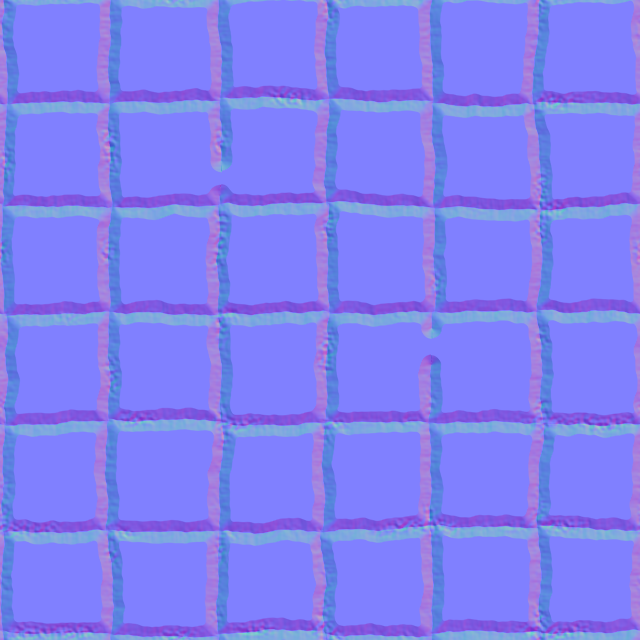
Write a WebGL 1 fragment shader that draws this texture map.

```glsl
precision highp float;
uniform vec2 u_resolution;

const float CELLS = 6.0;
const float GROOVE = 0.102;   // half width, in cells
const float STEP = 0.006;     // slope sampling distance, in cells
const vec2 PHASE = vec2(0.05, 0.05);   // keeps groove centres off the borders

vec2 hash2(vec2 p) {
  vec2 q = vec2(dot(p, vec2(127.1, 311.7)), dot(p, vec2(269.5, 183.3)));
  return fract(sin(q) * 43758.55);
}

// Whole-number wrap, safe against rounding at multiples of the period
vec2 wrapCell(vec2 cell, vec2 period) {
  return floor(mod(cell + 0.5, period));
}

// Gradient noise that wraps after period lattice cells
float corner(vec2 cell, vec2 offset, vec2 period) {
  float angle = 6.28319 * hash2(wrapCell(cell, period)).x;
  return dot(vec2(cos(angle), sin(angle)), offset);
}

float gradientNoise(vec2 p, vec2 period) {
  vec2 i = floor(p), f = p - i;
  vec2 u = f * f * f * (f * (f * 6.0 - 15.0) + 10.0);
  vec2 e = vec2(1.0, 0.0);
  float low = mix(corner(i, f, period), corner(i + e.xy, f - e.xy, period), u.x);
  float high = mix(corner(i + e.yx, f - e.yx, period), corner(i + e.xx, f - e.xx, period), u.x);
  return mix(low, high, u.y);
}

// Noise along a line; each lane is an independent strip
float lineNoise(float along, float frequency, float lane) {
  return gradientNoise(vec2(along * frequency, lane + 0.37), vec2(CELLS * frequency, 128.0));
}

float smoothMin(float a, float b, float k) {
  float h = max(k - abs(a - b), 0.0) / k;
  return min(a, b) - 0.25 * h * h * k;
}

vec2 jitteredNode(vec2 node, float amount) {
  return node + (hash2(wrapCell(node, vec2(CELLS)) + 3.0) - 0.5) * amount;
}

// Distance to one groove segment: 0 on its centre line, 1 at its rim
float grooveSegment(vec2 p, vec2 node, vec2 axis) {
  vec2 across = axis.yx;
  vec2 id = wrapCell(node, vec2(CELLS));
  float lane = dot(id, across) * 4.0 + axis.x * 40.0;
  float along = dot(p, axis);

  // Uneven course of the centre line
  float shift = (hash2(id + axis * 17.0).x - 0.5) * 0.03;
  shift += 0.04 * lineNoise(along, 3.0, lane);
  shift += 0.012 * lineNoise(along, 14.0, lane);
  p += across * shift;

  vec2 start = jitteredNode(node, 0.07);
  vec2 span = jitteredNode(node + axis, 0.07) - start;
  float t = dot(p - start, span) / dot(span, span);

  // A few upright segments are interrupted
  if (axis.y > 0.5 && abs(id.x * id.y - 8.0) < 0.5) {
    float gap = 0.22 * id.x - 0.19;
    t = t < gap ? min(t, gap - 0.165) : max(t, gap + 0.165);
  }
  vec2 q = p - start - span * clamp(t, 0.0, 1.0);

  // Each wall has its own rim and its own streaks running down it
  float side = step(0.0, dot(q, across));
  float ragged = 0.24 * lineNoise(along, 6.0, lane + 1.0 + side);
  float d = length(q) / (GROOVE * (1.0 + ragged));
  float streak = lineNoise(along, 28.0, lane + 1.0 + side);
  return d + 0.2 * streak * d * max(1.0 - d, 0.0);
}

float surfaceHeight(vec2 p) {
  vec2 node = floor(p + 0.5);
  float h = 9.0;
  for (int i = 0; i < 2; i++) {
    vec2 axis = i == 0 ? vec2(1.0, 0.0) : vec2(0.0, 1.0);
    h = smoothMin(h, grooveSegment(p, node, axis), 0.4);
    h = smoothMin(h, grooveSegment(p, node - axis, axis), 0.4);
  }
  h = min(h, 1.0);

  // Crumbled patches inside the grooves
  float wear = smoothstep(0.1, 0.45, gradientNoise(p * 2.0 + 0.3, vec2(CELLS * 2.0)));
  float grit = gradientNoise(p * 20.0, vec2(CELLS * 20.0));
  return h + (0.1 + 0.38 * wear) * (1.0 - h) * grit;
}

vec2 surfaceSlope(vec2 p, float e) {
  vec2 dx = vec2(e, 0.0), dy = vec2(0.0, e);
  vec2 rise = vec2(surfaceHeight(p + dx) - surfaceHeight(p - dx),
                   surfaceHeight(p + dy) - surfaceHeight(p - dy));
  return rise * GROOVE / (2.0 * e);
}

vec3 encodeNormal(vec2 slope) {
  float steepness = length(slope);
  slope *= min(1.0, 1.9 / max(steepness, 0.001));
  return vec3(0.5 - slope * vec2(0.149, 0.166), 1.0 - 0.128 * min(steepness, 1.5));
}

void main() {
  vec2 p = gl_FragCoord.xy / u_resolution * CELLS - PHASE;
  gl_FragColor = vec4(encodeNormal(surfaceSlope(p, STEP)), 1.0);
}
```
